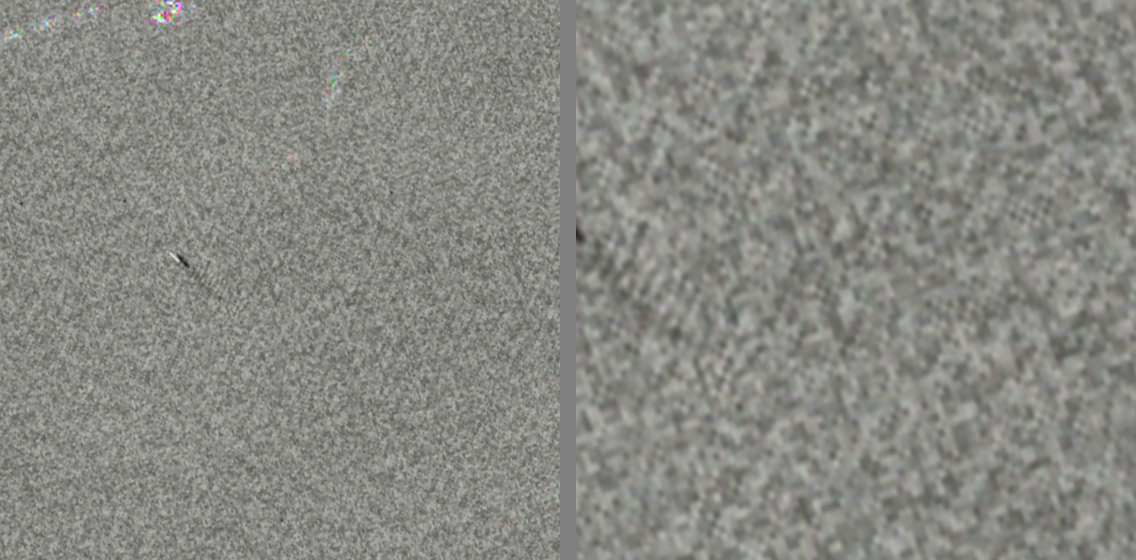
Left, the full canvas; right, a detail of the centre.
Give the GLSL for this texture, as a three.js fragment shader.

```glsl
// Grainy grey sea from above, with faint swell, scattered foam and a small boat trailing a rippled wake.
varying vec2 vUv;

const vec3 SEA_GREY = vec3(0.537, 0.540, 0.518);
const vec3 FOAM_TINT = vec3(1.0, 0.99, 0.97);
const float TAU = 6.28318;

float hash(vec2 p) {
  return fract(sin(dot(p, vec2(127.1, 311.7))) * 43758.55);
}

// Smooth value noise, 0 to 1
float noise(vec2 p) {
  vec2 cell = floor(p);
  vec2 f = fract(p);
  f = f * f * (3.0 - 2.0 * f);
  float low = mix(hash(cell), hash(cell + vec2(1.0, 0.0)), f.x);
  float high = mix(hash(cell + vec2(0.0, 1.0)), hash(cell + vec2(1.0, 1.0)), f.x);
  return mix(low, high, f.y);
}

vec2 rotate(vec2 p, float angle) {
  float c = cos(angle);
  float s = sin(angle);
  return vec2(c * p.x + s * p.y, c * p.y - s * p.x);
}

float segmentDistance(vec2 p, vec2 a, vec2 b) {
  vec2 ab = b - a;
  float t = clamp(dot(p - a, ab) / dot(ab, ab), 0.0, 1.0);
  return length(p - a - ab * t);
}

// Soft stroke that fades away from a segment
float softStroke(vec2 p, vec2 a, vec2 b, float radius) {
  float d = segmentDistance(p, a, b) / radius;
  return exp(-d * d);
}

// Fine grain in two sizes, centred on zero
float grain(vec2 p) {
  float fine = noise(rotate(p, 0.35) * vec2(260.0, 215.0)) - 0.5;
  float coarse = noise(rotate(p, -0.5) * vec2(165.0, 135.0) + 31.0) - 0.5;
  return 0.215 * fine + 0.145 * coarse;
}

// Broad light and dark patches with slanted swell lines
float swell(vec2 p) {
  vec2 q = rotate(p, 0.3);
  float patches = noise(q * vec2(3.0, 7.0) + 4.0) - 0.5;
  float streaks = noise(q * vec2(8.0, 34.0) + 17.0) - 0.5;
  float shade = softStroke(p, vec2(0.55, 0.53), vec2(0.95, 0.58), 0.12);
  float lines = sin(TAU * (q.y * 30.0 + noise(q * 6.0)));
  float lowerRight = smoothstep(0.45, 0.95, p.x) * smoothstep(0.65, 0.3, p.y);
  return 0.03 * patches + 0.026 * streaks - 0.02 * shade + 0.006 * lines * lowerRight;
}

// Foam cover: a bright patch and streaks along the top, faint wisps elsewhere
float foamCover(vec2 p) {
  float cover = 1.1 * softStroke(p, vec2(0.29, 0.975), vec2(0.33, 1.0), 0.022);
  cover += 0.5 * softStroke(p, vec2(0.0, 0.93), vec2(0.18, 0.99), 0.008);
  cover += 0.2 * softStroke(p, vec2(0.25, 0.915), vec2(0.30, 0.96), 0.014);
  cover += 0.4 * softStroke(p, vec2(0.575, 0.81), vec2(0.605, 0.865), 0.012);
  cover += 0.24 * softStroke(p, vec2(0.61, 0.90), vec2(0.66, 0.92), 0.014);
  cover += 0.15 * softStroke(p, vec2(0.48, 0.69), vec2(0.53, 0.72), 0.018);
  cover += 0.15 * softStroke(p, vec2(0.98, 0.83), vec2(1.0, 0.85), 0.018);
  cover += 0.12 * softStroke(p, vec2(0.92, 0.07), vec2(1.0, 0.13), 0.025);
  return cover * smoothstep(0.1, 0.75, noise(p * 60.0));
}

// Coloured glitter, one noise per channel
vec3 glitter(vec2 p) {
  vec2 q = p * 190.0;
  return vec3(noise(q), noise(q + 53.0), noise(q + 97.0));
}

// Wake in boat space: x runs astern, y to the side
float wake(vec2 w) {
  float reach = smoothstep(0.015, 0.035, w.x) * smoothstep(0.27, 0.06, w.x);
  float side = smoothstep(-0.012, 0.0, w.y) * smoothstep(0.025 + 0.45 * w.x, 0.01, w.y);
  float ripples = sin(TAU * (w.x + 0.25 * w.y) / 0.0095 + 2.0 * noise(w * 45.0));
  float trough = softStroke(w, vec2(0.025, 0.002), vec2(0.115, -0.001), 0.008);
  return 0.05 * ripples * reach * side - 0.07 * trough;
}

// A few isolated dark specks
float specks(vec2 p) {
  float sum = 0.0;
  for (int i = 0; i < 6; i++) {
    float id = float(i);
    vec2 centre = vec2(hash(vec2(id, 3.0)), hash(vec2(id, 8.0)));
    sum += smoothstep(0.0045, 0.001, length(p - centre));
  }
  return sum;
}

void main() {
  vec2 p = vUv;

  // Water, with a slight colour cast in the grain
  vec3 color = SEA_GREY + grain(p) + swell(p);
  color += 0.03 * (glitter(p + 2.0) - 0.5);
  color -= 0.2 * specks(p);

  // Boat and wake
  vec2 w = rotate(p - vec2(0.304, 0.548), -0.76);
  color += wake(w);
  color -= 0.28 * softStroke(w, vec2(0.014, 0.006), vec2(0.038, 0.005), 0.0035);
  float hull = softStroke(w, vec2(0.001, 0.0), vec2(0.02, 0.0), 0.0028);
  color = mix(color, vec3(0.88, 0.89, 0.86), 0.9 * hull);

  // Foam
  vec3 sparkle = FOAM_TINT * (0.14 + 1.1 * (glitter(p) - 0.4));
  color += foamCover(p) * sparkle;

  gl_FragColor = vec4(clamp(color, 0.0, 1.0), 1.0);
}
```
